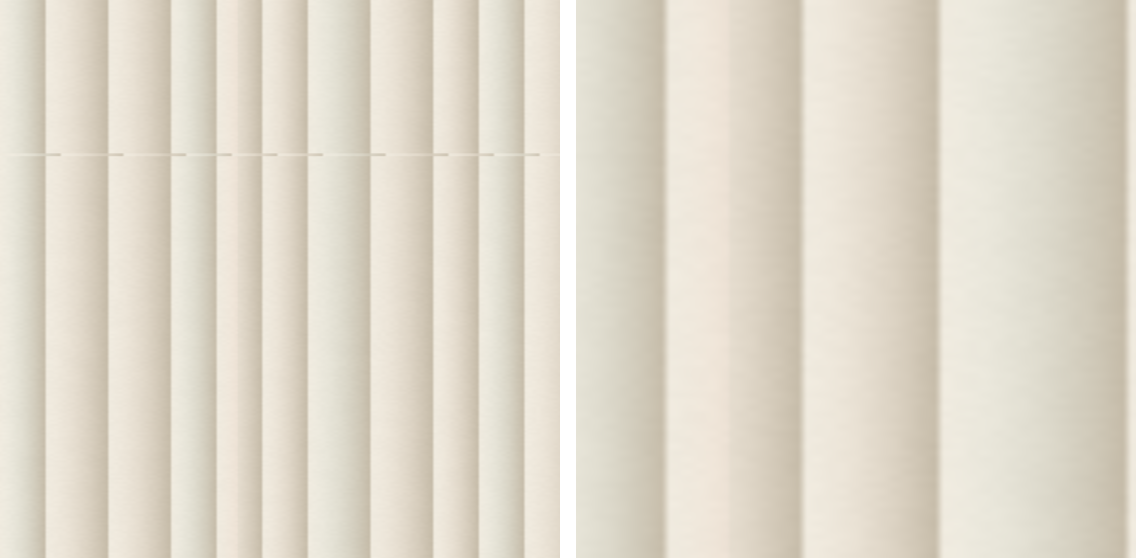
Left, the full canvas; right, a detail of the centre.
This texture is drawn by a Shadertoy shader. Its source:

```glsl
// Vertical cream folds of uneven width, crossed by one thin displaced strip.

const float NARROW = 0.0814;
const float WIDE = 0.112;
const int FOLDS = 11;
const vec3 CREST = vec3(0.94, 0.92, 0.875);
const vec3 SHADOW = vec3(0.77, 0.73, 0.655);
const vec3 WARMTH = vec3(0.010, -0.004, -0.006);
const vec3 SEAM_TINT = vec3(0.93, 0.885, 0.84);

float hash(vec2 p) {
    return fract(sin(dot(p, vec2(127.1, 311.7))) * 43758.5453);
}

float valueNoise(vec2 p) {
    vec2 cell = floor(p);
    vec2 f = fract(p);
    f = f * f * (3.0 - 2.0 * f);
    float low = mix(hash(cell), hash(cell + vec2(1.0, 0.0)), f.x);
    float high = mix(hash(cell + vec2(0.0, 1.0)), hash(cell + vec2(1.0, 1.0)), f.x);
    return mix(low, high, f.y);
}

// Widths follow a narrow, wide, wide, narrow, narrow rhythm; the last is wide
float foldWidth(int index) {
    int phase = index % 5;
    return phase == 1 || phase == 2 || index == FOLDS - 1 ? WIDE : NARROW;
}

// One fold: pale at its left edge, darkening to the right, with a faint tint
vec3 foldColor(float t, int index) {
    t = clamp(t, 0.0, 1.0);
    float warmth = -cos(6.28319 * float(index) / 3.0);
    vec3 color = mix(CREST, SHADOW, pow(t, 1.7));
    return color + WARMTH * warmth * 4.0 * t * (1.0 - t);
}

// All folds, each laid over the one on its left
vec3 pleats(float x, float blur) {
    vec3 color = CREST;
    float start = 0.0;
    for (int i = 0; i < FOLDS; i++) {
        float width = foldWidth(i);
        float cover = i == 0 ? 1.0 : smoothstep(start - blur, start + blur, x);
        color = mix(color, foldColor((x - start) / width, i), cover);
        start += width;
    }
    return color;
}

// Soft-edged bar of the given half width
float bar(float offset, float halfWidth, float blur) {
    return 1.0 - smoothstep(halfWidth - blur, halfWidth + blur, abs(offset));
}

void mainImage(out vec4 fragColor, in vec2 fragCoord) {
    vec2 uv = fragCoord / iResolution.xy;
    float pixel = 1.0 / iResolution.y;
    float edgeBlur = max(0.0035, pixel);
    vec3 color = pleats(uv.x, edgeBlur);

    // Pale join partway across the fifth fold
    float seamX = 0.423;
    float leftGlow = smoothstep(seamX - 0.03, seamX, uv.x)
                   * (1.0 - smoothstep(seamX - 0.001, seamX + 0.003, uv.x));
    color += vec3(0.025, 0.014, 0.016) * leftGlow;
    color = mix(color, SEAM_TINT, 0.4 * bar(uv.x - seamX, 0.0015, edgeBlur * 0.5));

    // Thin strip where the folds slip sideways
    float strip = bar(uv.y - 0.7225, 0.0026, max(0.001, pixel * 0.5));
    color = mix(color, pleats(uv.x - 0.027, edgeBlur), 0.75 * strip);

    // Fine paper grain
    float grain = valueNoise(uv * vec2(130.0, 260.0)) - 0.5;
    float mottling = valueNoise(uv * vec2(24.0, 40.0) + 7.0) - 0.5;
    color += 0.012 * grain + 0.006 * mottling;

    fragColor = vec4(color, 1.0);
}
```
